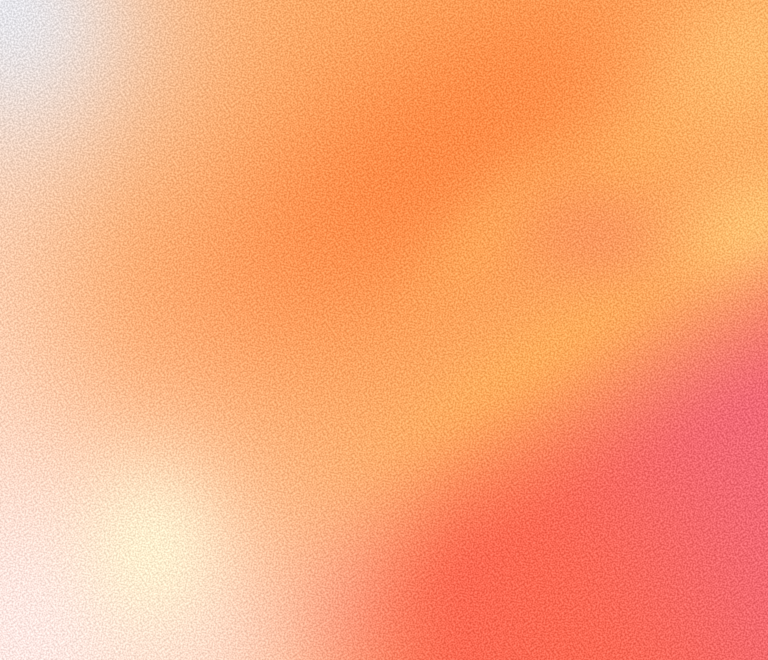
A Shadertoy shader for this background:

```glsl
#define ASPECT 1.164
#define GRAIN_SCALE 330.0
#define GRAIN_AMOUNT 0.14
#define GRAIN_ANGLE 0.6
#define RIDGE_ANGLE 0.64
#define SHORE_SLOPE 0.575
#define SHORE_SOFTNESS 0.13

const vec3 ORANGE = vec3(0.99, 0.65, 0.37);
const vec3 DEEP   = vec3(1.00, 0.53, 0.26);
const vec3 AMBER  = vec3(1.00, 0.68, 0.35);
const vec3 GOLD   = vec3(1.00, 0.76, 0.45);
const vec3 CORAL  = vec3(0.98, 0.57, 0.37);
const vec3 PEACH  = vec3(0.99, 0.80, 0.67);
const vec3 MIST   = vec3(0.90, 0.90, 0.92);
const vec3 BLUSH  = vec3(1.00, 0.91, 0.89);
const vec3 CREAM  = vec3(1.00, 0.955, 0.82);
const vec3 SALMON = vec3(0.99, 0.66, 0.57);
const vec3 RED    = vec3(0.985, 0.41, 0.32);
const vec3 ROSE   = vec3(0.945, 0.41, 0.46);

vec2 rotate(vec2 p, float angle) {
    float c = cos(angle), s = sin(angle);
    return vec2(c * p.x + s * p.y, c * p.y - s * p.x);
}

// Gaussian falloff inside a rotated ellipse
float glow(vec2 p, vec2 center, vec2 radius, float angle) {
    vec2 q = rotate(p - center, angle) / radius;
    return exp(-dot(q, q));
}

vec2 gradientAt(vec2 cell) {
    vec3 h = fract(cell.xyx * vec3(0.1031, 0.1030, 0.0973));
    h += dot(h, h.yzx + 33.33);
    float angle = 6.2832 * fract((h.x + h.y) * h.z);
    return vec2(cos(angle), sin(angle));
}

float gradientNoise(vec2 p) {
    vec2 i = floor(p), f = fract(p);
    vec2 u = f * f * f * (f * (f * 6.0 - 15.0) + 10.0);
    vec2 e = vec2(1.0, 0.0);
    float low  = mix(dot(gradientAt(i), f), dot(gradientAt(i + e), f - e), u.x);
    float high = mix(dot(gradientAt(i + e.yx), f - e.yx),
                     dot(gradientAt(i + e.xx), f - e.xx), u.x);
    return mix(low, high, u.y);
}

// Orange field with dark and golden streaks
vec3 warmField(vec2 p) {
    vec3 col = ORANGE;
    col = mix(col, DEEP, 0.90 * glow(p, vec2(0.61, 0.735), vec2(0.42, 0.18), RIDGE_ANGLE));
    col = mix(col, DEEP, 0.40 * glow(p, vec2(0.82, 0.87), vec2(0.14, 0.12), RIDGE_ANGLE));
    col = mix(col, AMBER, 0.60 * glow(p, vec2(0.755, 0.660), vec2(0.15, 0.06), 0.8));
    col = mix(col, AMBER, 0.50 * glow(p, vec2(0.967, 0.773), vec2(0.12, 0.06), RIDGE_ANGLE));
    col = mix(col, CORAL, 0.75 * glow(p, vec2(0.921, 0.630), vec2(0.13, 0.08), -0.3));
    col = mix(col, GOLD, 0.70 * glow(p, vec2(1.133, 0.924), vec2(0.17, 0.12), RIDGE_ANGLE));
    col = mix(col, GOLD, 0.95 * glow(p, vec2(1.150, 0.653), vec2(0.14, 0.09), 0.5));
    return mix(col, AMBER, 0.85 * glow(p, vec2(0.816, 0.435), vec2(0.26, 0.08), 0.55));
}

// Pale light along the left side
vec3 addPaleLight(vec3 col, vec2 p) {
    col = mix(col, PEACH, 1.0 - smoothstep(-0.12, 0.24, p.x));
    col = mix(col, PEACH, 0.5 * glow(p, vec2(0.0, 1.0), vec2(0.36), 0.0));
    col = mix(col, MIST, glow(p, vec2(0.0, 1.0), vec2(0.23, 0.26), 0.0));
    col = mix(col, BLUSH, glow(p, vec2(0.03), vec2(0.40), 0.0));
    col = mix(col, BLUSH, 0.5 * glow(p, vec2(0.32, 0.0), vec2(0.17), 0.0));
    col = mix(col, SALMON, 0.6 * glow(p, vec2(0.53, 0.07), vec2(0.13, 0.16), -0.5));
    return mix(col, CREAM, 0.85 * glow(p, vec2(0.23, 0.17), vec2(0.11, 0.13), 0.0));
}

// Red corner below a soft slanted shore
vec3 addRedCorner(vec3 col, vec2 p) {
    float shore = 0.225 + SHORE_SLOPE * (p.x - 0.63);
    float depth = (shore - p.y) / length(vec2(1.0, SHORE_SLOPE));
    float mask = smoothstep(-SHORE_SOFTNESS, SHORE_SOFTNESS, depth)
               * smoothstep(0.41, 0.72, p.x);
    float rosy = smoothstep(0.85, 1.35, p.x + 0.5 * p.y);
    return mix(col, mix(RED, ROSE, rosy), mask);
}

void mainImage(out vec4 fragColor, in vec2 fragCoord) {
    vec2 p = fragCoord / iResolution.xy * vec2(ASPECT, 1.0);

    vec3 col = addRedCorner(addPaleLight(warmField(p), p), p);

    // Fine paper grain, turned to hide its lattice
    col += GRAIN_AMOUNT * gradientNoise(rotate(p, GRAIN_ANGLE) * GRAIN_SCALE);

    fragColor = vec4(clamp(col, 0.0, 1.0), 1.0);
}
```
